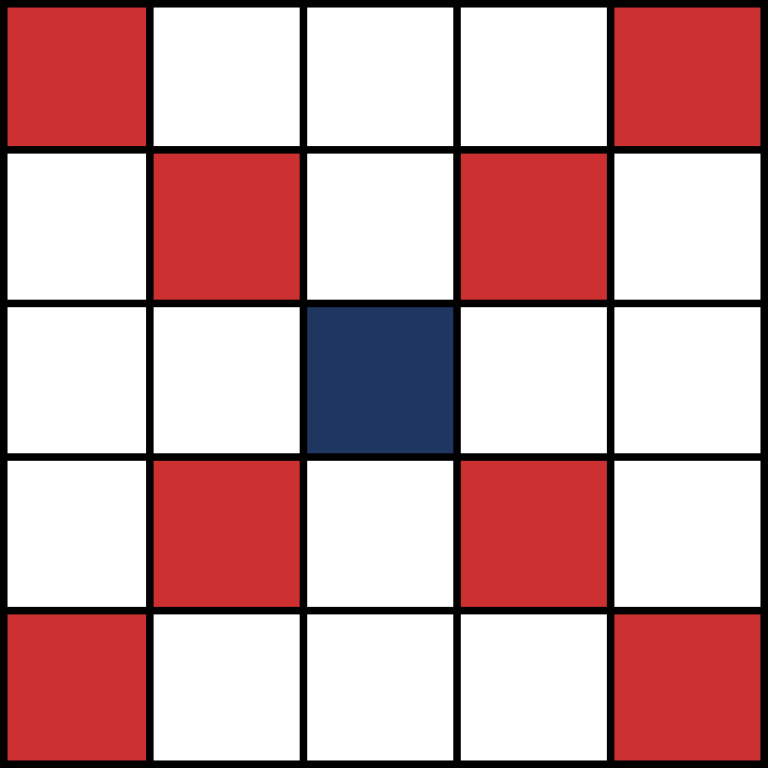
Reproduce this pattern procedurally as a Shadertoy shader.

```glsl
#define CELLS 5.0
#define LINE_WIDTH 0.0098
#define WHITE vec3(1.0)
#define RED vec3(0.80, 0.19, 0.19)
#define BLUE vec3(0.12, 0.21, 0.38)
#define BLACK vec3(0.0)

// Signed distance per axis to the nearest grid line, positive inside a cell
vec2 lineDistance(vec2 p) {
    float halfWidth = 0.5 * LINE_WIDTH;
    vec2 grid = (p + halfWidth) * CELLS;
    vec2 toLine = abs(fract(grid + 0.5) - 0.5) / CELLS - halfWidth;
    vec2 toBorder = p - LINE_WIDTH;
    return min(toLine, toBorder);
}

// Red on both diagonals, blue where they cross, white elsewhere
vec3 cellColor(vec2 p) {
    vec2 cell = floor((p + 0.5 * LINE_WIDTH) * CELLS);
    vec2 fromCenter = abs(cell - floor(0.5 * CELLS));
    if (fromCenter.x + fromCenter.y < 0.5) return BLUE;
    return abs(fromCenter.x - fromCenter.y) < 0.5 ? RED : WHITE;
}

void mainImage(out vec4 fragColor, in vec2 fragCoord) {
    // Rows are counted from the top
    vec2 p = fragCoord / iResolution.xy;
    p.y = 1.0 - p.y;

    // Box-filtered edges, one pixel wide
    vec2 coverage = clamp(lineDistance(p) * iResolution.xy + 0.5, 0.0, 1.0);
    vec3 color = mix(BLACK, cellColor(p), coverage.x * coverage.y);
    fragColor = vec4(color, 1.0);
}
```
